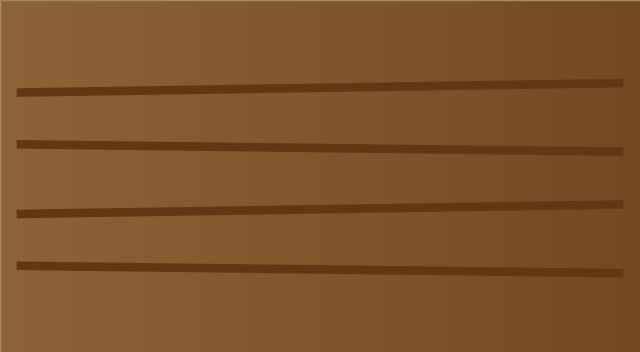
This texture is drawn by a Shadertoy shader. Its source:

```glsl
// A brown board, shaded from light at the left to dark at the right, with
// two repeats of a pair of converging grooves. Each groove is a sheared box
// placed by a loop; a thin pale rim runs along the top and left edges.

// Antialiased coverage of a signed distance measured in canvas heights
float coverage(float distanceToEdge) {
    return clamp(0.5 - distanceToEdge * iResolution.y, 0.0, 1.0);
}

// Groove between the side margins, rising or falling from left to right
float groove(vec2 p, float aspect, float leftHeight, float rise) {
    float along = (p.x / aspect - 0.026) / 0.948;
    float center = leftHeight + rise * along;
    float vertical = coverage(abs(p.y - center) - 0.0123);
    float horizontal = coverage(abs(p.x - 0.5 * aspect) - 0.474 * aspect);
    return vertical * horizontal;
}

void mainImage(out vec4 fragColor, in vec2 fragCoord) {
    vec2 p = fragCoord / iResolution.y;
    float aspect = iResolution.x / iResolution.y;

    // Board shading
    vec3 color = mix(vec3(0.55, 0.39, 0.22), vec3(0.45, 0.285, 0.13), p.x / aspect);

    // Two repeats down, each an upper rising and a lower falling groove
    vec3 grooveColor = vec3(0.385, 0.215, 0.075);
    for (int i = 0; i < 2; i++) {
        float drop = 0.345 * float(i);
        float pair = max(groove(p, aspect, 0.737 - drop, 0.027),
                         groove(p, aspect, 0.590 - drop, -0.021));
        color = mix(color, grooveColor, pair);
    }

    // Pale rim
    float rim = coverage(min(p.x, 1.0 - p.y) - 0.0035);
    color = mix(color, vec3(0.65, 0.53, 0.41), rim);

    fragColor = vec4(color, 1.0);
}
```
